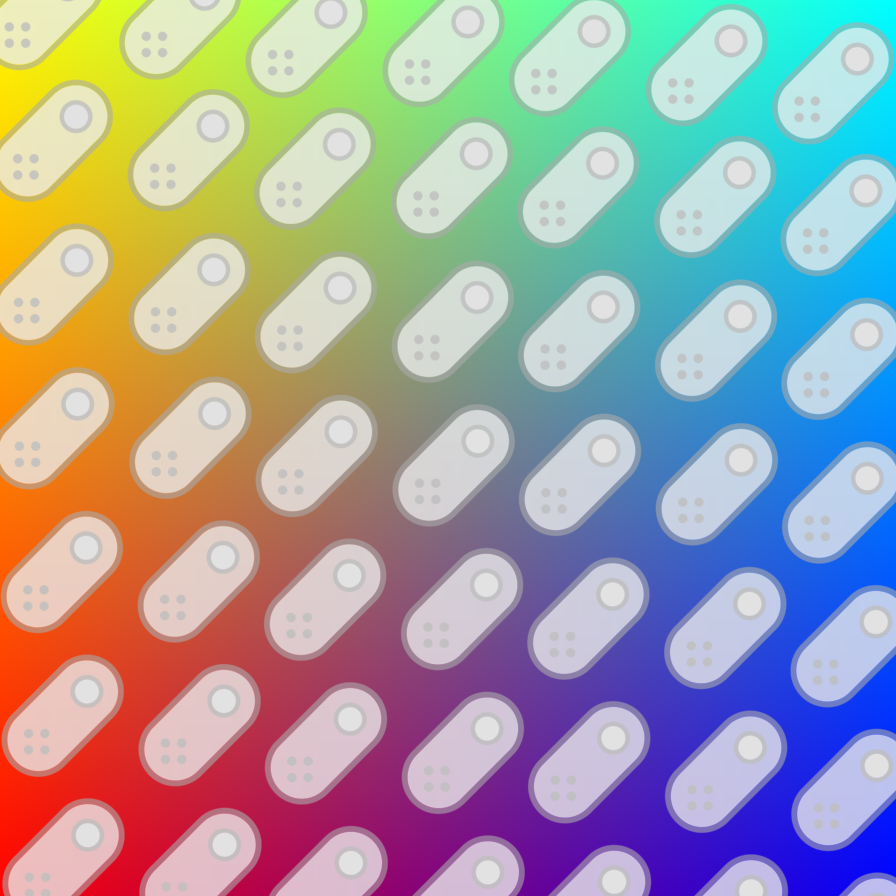
Reproduce this pattern procedurally as a WebGL 2 fragment shader.

```glsl
#version 300 es
precision highp float;
// Slanted translucent pills, seven by seven, over a four-corner rainbow blend.
// Each pill is a capsule distance field with a rim, a ringed button and four dots;
// the grid drifts sideways and down, with small steps between columns and rows.

#define GRID 7
#define PITCH vec2(0.1469, 0.1604)
#define FIRST_BUTTON vec2(0.0755, 1.0169)
#define PILL_AXIS vec2(-0.0540, -0.0540)
#define PILL_RADIUS 0.0412
#define RIM_WIDTH 0.0063
#define BUTTON_RADIUS 0.0134
#define RING_RADIUS 0.0184
#define DOT_CENTER vec2(-0.0560, -0.0560)
#define DOT_SPREAD 0.0091
#define DOT_RADIUS 0.0052

uniform vec2 u_resolution;
out vec4 fragColor;

const vec3 RIM_GRAY = vec3(0.67);
const vec3 BODY_GRAY = vec3(0.92);
const vec3 MARK_GRAY = vec3(0.745);
const vec3 BUTTON_WHITE = vec3(0.90);

float capsule(vec2 p, vec2 axis, float radius) {
  float along = clamp(dot(p, axis) / dot(axis, axis), 0.0, 1.0);
  return length(p - axis * along) - radius;
}

// Antialiased coverage of a signed distance
float cover(float d) {
  float soft = 0.9 / min(u_resolution.x, u_resolution.y);
  return 1.0 - smoothstep(-soft, soft, d);
}

// Red, yellow, cyan and blue corners
vec3 rainbow(vec2 p) {
  return vec3(1.0 - p.x, p.y, p.x);
}

// Button position for a column and row, rows counted from the top
vec2 buttonAt(float col, float row) {
  vec2 pos = FIRST_BUTTON + vec2(col, -row) * PITCH;
  // Alternate columns shift right; every fourth drops further
  pos.x += 0.0059 * mod(col, 2.0);
  pos.y -= 0.01055 * col + 0.00977 * floor((col + 2.0) / 4.0);
  // Every third row steps right; the top gap is tighter
  pos.x += 0.0009 * row + 0.0085 * floor((row + 2.0) / 3.0);
  pos.y += 0.0133 * min(row, 1.0);
  return pos;
}

// Layers one pill over the colour below; q is relative to its button
vec3 drawPill(vec3 color, vec2 q) {
  float outer = capsule(q, PILL_AXIS, PILL_RADIUS);
  float body = cover(outer + RIM_WIDTH);
  float rim = cover(outer) - body;
  vec3 tinted = mix(color, RIM_GRAY, 0.6 * rim);
  color = mix(tinted, mix(color, BODY_GRAY, 0.8), body);

  // Ringed button
  float r = length(q);
  color = mix(color, MARK_GRAY, 0.8 * cover(r - RING_RADIUS));
  color = mix(color, BUTTON_WHITE, 0.9 * cover(r - BUTTON_RADIUS));

  // Four dots by mirror symmetry
  vec2 d = abs(q - DOT_CENTER) - DOT_SPREAD;
  return mix(color, MARK_GRAY, 0.8 * cover(length(d) - DOT_RADIUS));
}

void main() {
  vec2 p = gl_FragCoord.xy / u_resolution;
  vec3 color = rainbow(p);
  for (int row = 0; row < GRID; row++) {
    for (int col = 0; col < GRID; col++) {
      color = drawPill(color, p - buttonAt(float(col), float(row)));
    }
  }
  fragColor = vec4(color, 1.0);
}
```
